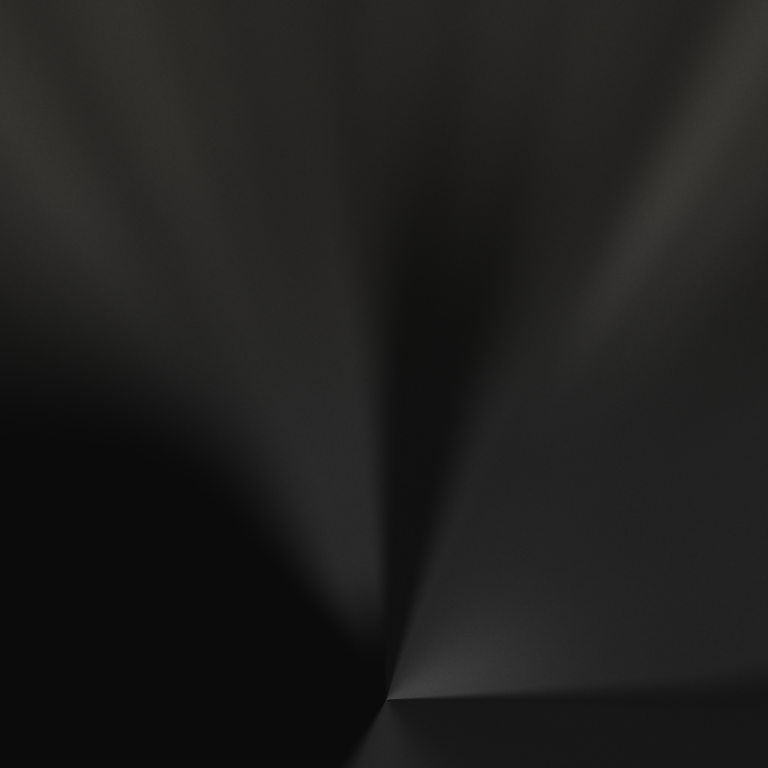
Give the GLSL for this background, as a WebGL 1 fragment shader.

```glsl
precision highp float;
// Dim shafts of light fanning out of one low point into a smoky dark room.
// Polar angle (degrees) and radius around that point shape soft wedges, narrow
// beams and shadow gaps; height tints the grey from cool to warm.

uniform vec2 u_resolution;

// Soft bell around a centre angle
float beam(float angle, float centre, float width) {
  float d = (angle - centre) / width;
  return exp(-d * d);
}

// Soft wedge that rises over lo.x..lo.y and falls over hi.x..hi.y
float wedge(float angle, vec2 lo, vec2 hi) {
  return smoothstep(lo.x, lo.y, angle) * (1.0 - smoothstep(hi.x, hi.y, angle));
}

float hash(vec2 cell) {
  return fract(sin(dot(cell, vec2(12.99, 78.23))) * 4375.8);
}

void main() {
  vec2 uv = gl_FragCoord.xy / u_resolution;
  vec2 p = uv - vec2(0.503, 0.089);
  float r = length(p);
  float angle = degrees(atan(p.y, p.x + 0.00001));
  float far = smoothstep(0.35, 0.85, r);
  float spread = smoothstep(0.3, 0.8, r);

  // Left wedge, whose outer edge spreads with distance
  float left = wedge(angle, vec2(87.0 - 3.0 * far, 96.0 + 4.0 * far),
                     vec2(107.0 + 12.0 * spread, 132.0 + 24.0 * spread));
  float leftLight = 0.121 - 0.013 * beam(r, 0.6, 0.2);
  leftLight -= far * (0.012 * beam(angle, 101.0, 5.0)
                    + 0.01 * beam(angle, 117.0, 3.0));
  leftLight += far * (0.022 * beam(angle, 111.0, 3.0)
                    + 0.036 * beam(angle, 124.0, 6.0));
  float light = 0.043 + left * leftLight * smoothstep(0.04, 0.19, r);

  // Upright shadow gap, hazy at the top, filling what the left wedge leaves
  float gap = wedge(angle, vec2(64.0, 76.0), vec2(90.0, 98.0)) * (1.0 - left);
  light += gap * (0.022 + 0.078 * smoothstep(0.46, 0.95, r));

  // Right wedge with a bright pool close to the source
  float right = wedge(angle, vec2(-1.0 + far, 6.0 + 7.0 * far),
                      vec2(67.0 - 11.0 * far, 79.0));
  float pool = 0.125 * exp(-r * r / 0.038) * beam(angle, 16.0, 38.0);
  float rightLight = 0.09 + pool - 0.02 * far * beam(angle, 46.0, 7.0);
  light += right * rightLight;

  // Long beams across the upper right
  float reach = smoothstep(0.34, 0.8, r);
  light += reach * (0.05 * beam(angle, 61.0, 3.0)
                  + 0.04 * beam(angle, 57.0, 7.0)
                  + 0.024 * beam(angle, 68.0, 6.0)
                  + 0.01 * beam(angle, 80.0, 2.5));

  // Faint fan below the source
  float below = wedge(angle, vec2(-128.0, -110.0), vec2(-3.0, 7.0));
  light += below * (0.047 + 0.058 * beam(angle, -92.0, 38.0));

  // Fine streaks, slight drifting smoke and a film of grain
  float streaks = sin(angle * 0.73) + 0.6 * sin(angle * 1.37 + 2.0);
  float smoke = sin(uv.x * 17.0 + 2.0 * sin(uv.y * 11.0)) * sin(uv.y * 14.0);
  light *= 1.0 + 0.015 * far * streaks + 0.012 * smoke;
  light += (hash(floor(uv * 512.0)) - 0.5) * 0.05 * light;

  vec3 coolTint = vec3(1.0, 1.0, 1.005);
  vec3 warmTint = vec3(1.03, 1.01, 0.94);
  vec3 tint = mix(coolTint, warmTint, smoothstep(0.35, 0.85, uv.y));
  gl_FragColor = vec4(light * tint, 1.0);
}
```
